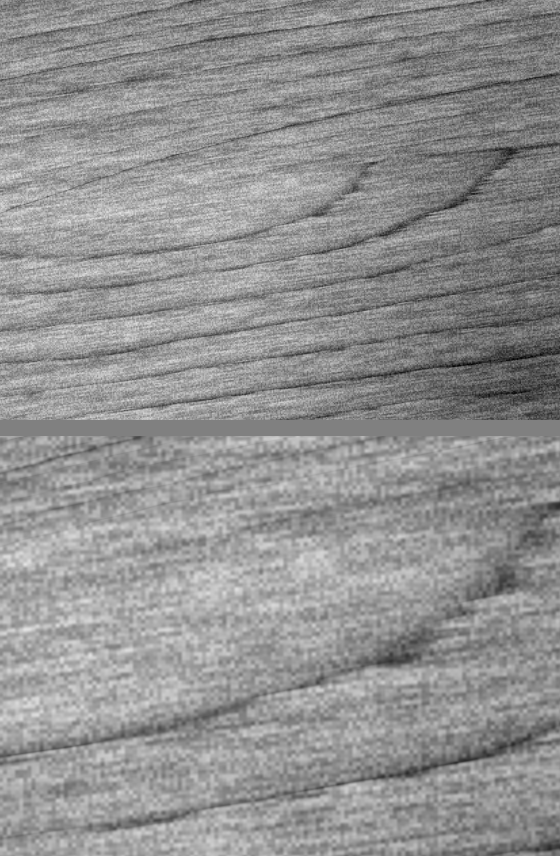
Top: the whole. Bottom: its middle third, enlarged.
Give the GLSL for this texture, as a WebGL 2 fragment shader.

```glsl
#version 300 es
precision highp float;

uniform vec2 u_resolution;
out vec4 fragColor;

// Growth rings
const float UPPER_RING_FREQ = 18.0;
const float LOOP_SPACING = 0.075;
const float FIRST_LOOP = 0.139;
const float LOOP_CENTER = 0.5;
const float LEFT_STRETCH = 0.55;
const float LINE_WIDTH = 0.05;
const float RING_DARKNESS = 0.52;
// Fibres and surface grain
const float FIBRE_SLOPE = 0.14;
const vec2 FIBRE_SCALE = vec2(26.0, 250.0);
const vec2 STREAK_SCALE = vec2(4.0, 60.0);
const float FIBRE_AMOUNT = 0.19;
const float STREAK_AMOUNT = 0.13;
const float GRAIN_SCALE = 310.0;
const float GRAIN_AMOUNT = 0.22;
// Light
const float BASE_TONE = 0.665;

float hash(vec2 c) {
  vec3 q = fract(c.xyx * 0.1031);
  q += dot(q, q.yzx + 33.33);
  return fract((q.x + q.y) * q.z);
}

float noise(vec2 p) {
  vec2 i = floor(p), f = fract(p);
  f = f * f * (3.0 - 2.0 * f);
  float low = mix(hash(i), hash(i + vec2(1, 0)), f.x);
  float high = mix(hash(i + vec2(0, 1)), hash(i + vec2(1, 1)), f.x);
  return mix(low, high, f.y);
}

// Height of the seam between the straight grain and the nested loops
float seamHeight(float x) {
  return 0.488 + 0.165 * x - 0.027 * x * x + 0.006 * (noise(vec2(x * 7.0, 3.0)) - 0.5);
}

// Thin dark line at each whole phase, with a long shade on its inner side
float ring(float phase, float seed, float minStrength) {
  float id = floor(phase + 0.5);
  float s = phase - id;
  float strength = mix(minStrength, 1.0, hash(vec2(id + 50.0, seed)));
  float line = exp(-s * s / (LINE_WIDTH * LINE_WIDTH));
  float shade = s < 0.0 ? exp(s * 6.0) : exp(-s * 13.0);
  return strength * (0.55 * line + 0.4 * shade);
}

// Rising, gently bowed rings above the seam
float upperPhase(vec2 p, float height) {
  float bow = p.x - 0.85;
  float level = p.y - 0.185 * p.x + 0.1 * bow * bow * exp(-6.0 * max(height - 0.05, 0.0));
  return UPPER_RING_FREQ * level + 1.1 * noise(vec2(p.x * 0.7, level * 10.0));
}

// Half-ellipses under the seam that grow longer as they widen
float loopPhase(vec2 p, float depth) {
  float along = p.x - LOOP_CENTER;
  along *= along < 0.0 ? LEFT_STRETCH : 1.0;
  float radius = length(vec2(along / 3.3, depth));
  for (int i = 0; i < 5; i++) {
    radius = length(vec2(along / (1.75 + 7.4 * radius), depth));
  }
  return (radius - FIRST_LOOP) / LOOP_SPACING;
}

float lighting(vec2 p) {
  float right = smoothstep(0.5, 1.35, p.x);
  float top = smoothstep(0.5, 0.95, p.y);
  float bottom = 1.0 - smoothstep(0.0, 0.5, p.y);
  float tone = BASE_TONE - 0.2 * right * (1.0 - 0.7 * top) - 0.09 * top;
  return tone - bottom * mix(0.03, 0.12, right);
}

void main() {
  vec2 p = gl_FragCoord.xy / u_resolution.y;
  float height = p.y - seamHeight(p.x);
  float below = 1.0 - smoothstep(-0.003, 0.003, height);

  // Fibre noise, stretched along the grain
  vec2 fibreUv = vec2(p.x, p.y - FIBRE_SLOPE * p.x + 1.0);
  float fibre = noise(fibreUv * FIBRE_SCALE) - 0.5;
  float streak = noise(fibreUv * STREAK_SCALE + 17.0) - 0.5;
  float grain = noise(p * GRAIN_SCALE + 40.0) - 0.5;

  // Rings, roughened by the fibres
  float rough = 0.09 * fibre + 0.1 * streak;
  float upper = upperPhase(p, height) + rough;
  float loops = loopPhase(p, -height) + rough + 0.16 * (noise(p * vec2(4.0, 7.0)) - 0.5);
  float upperRings = ring(upper, 5.0, 0.35) + 0.22 * ring(upper * 2.7, 9.0, 0.0);
  float loopRings = ring(loops, 21.0, 0.7) * smoothstep(-0.75, -0.3, loops);
  float rings = mix(upperRings, loopRings, below);
  rings *= mix(0.72, 1.1, smoothstep(0.0, 1.2, p.x)) * (0.8 + 0.4 * noise(p * vec2(5.0, 9.0)));

  // Seam: dark edge to the right, pale strip above it to the left
  float seamLine = exp(-height * height / 0.000016) * smoothstep(0.6, 1.3, p.x);
  float paleStrip = (1.0 - below) * exp(-height * 28.0) * (1.0 - smoothstep(0.4, 1.0, p.x));

  float tone = lighting(p) + 0.06 * paleStrip;
  tone *= 1.0 - RING_DARKNESS * min(rings, 1.0);
  tone *= 1.0 - 0.4 * seamLine;
  tone += FIBRE_AMOUNT * fibre + STREAK_AMOUNT * streak + GRAIN_AMOUNT * grain;
  fragColor = vec4(vec3(clamp(tone, 0.0, 1.0)), 1.0);
}
```
